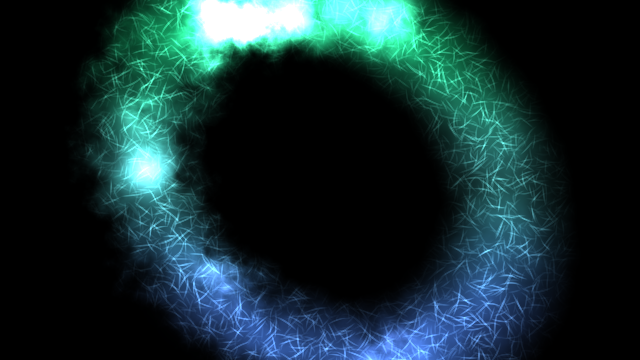
Write a WebGL 1 fragment shader that draws this background.

```glsl
precision highp float;

uniform vec2 u_resolution;

float hash(vec2 p) {
  vec3 h = fract(vec3(p.xyx) * 0.1031);
  h += dot(h, h.yzx + 33.33);
  return fract((h.x + h.y) * h.z);
}

float noise(vec2 p) {
  vec2 cell = floor(p);
  vec2 f = fract(p);
  f = f * f * (3.0 - 2.0 * f);
  float low = mix(hash(cell), hash(cell + vec2(1.0, 0.0)), f.x);
  float high = mix(hash(cell + vec2(0.0, 1.0)), hash(cell + 1.0), f.x);
  return mix(low, high, f.y);
}

mat2 rotation(float angle) {
  float c = cos(angle);
  float s = sin(angle);
  return mat2(c, s, -s, c);
}

float fbm(vec2 p) {
  float sum = 0.0;
  float amplitude = 0.52;
  for (int i = 0; i < 5; i++) {
    sum += amplitude * noise(p);
    p = rotation(0.6) * p * 2.03 + 17.0;
    amplitude *= 0.5;
  }
  return sum;
}

// Tapered, slightly bent stroke centred on the origin
float stroke(vec2 p, float reach, float bend, float width, float blur) {
  float along = p.x / reach;
  float taper = max(1.0 - along * along, 0.0);
  float across = abs(p.y + bend * (along * along - 0.4));
  return taper * (1.0 - smoothstep(width * taper, width * taper + blur, across));
}

// One layer of randomly turned strokes, one per grid cell
float strokeLayer(vec2 p, float seed, float blur) {
  vec2 home = floor(p);
  float sum = 0.0;
  for (int y = -1; y <= 1; y++) {
    for (int x = -1; x <= 1; x++) {
      vec2 cell = home + vec2(float(x), float(y));
      vec2 key = cell + seed * 37.0 + 200.0;
      vec2 jitter = vec2(hash(key), hash(key + 51.7));
      float pick = hash(key + 93.1);
      vec2 q = rotation(6.2832 * hash(key + 131.3)) * (p - cell - jitter);
      float line = stroke(q, mix(0.35, 0.8, pick), 0.3 * (jitter.x - 0.5), 0.025, blur);
      sum += line * mix(0.2, 1.0, pick * pick);
    }
  }
  return sum;
}

float fibers(vec2 p, float pixel) {
  float sum = 0.0;
  for (int i = 0; i < 6; i++) {
    float layer = float(i);
    float scale = 19.0 + 2.5 * layer;
    sum += strokeLayer(rotation(layer * 1.1) * p * scale, layer, scale * max(pixel, 0.0025));
  }
  return sum;
}

float glow(vec2 p, vec2 center, float radius) {
  vec2 d = (p - center) / radius;
  return exp(-dot(d, d));
}

// Radius of a ring stretched along the falling diagonal
float ringRadius(vec2 p, vec2 center) {
  vec2 q = rotation(0.7854) * (p - center);
  return length(q * vec2(0.8, 1.0));
}

vec3 heightTint(float y) {
  vec3 blue = vec3(0.27, 0.47, 0.86);
  vec3 teal = vec3(0.24, 0.65, 0.64);
  vec3 green = vec3(0.10, 0.76, 0.47);
  return mix(mix(blue, teal, smoothstep(-0.42, 0.02, y)), green, smoothstep(0.0, 0.42, y));
}

void main() {
  vec2 p = (gl_FragCoord.xy - 0.5 * u_resolution) / u_resolution.y;
  float cloud = fbm(p * 7.0 + 40.0);
  float wisps = fbm(p * 16.0 + 90.0);

  // Ring body, more ragged on the left
  float ragged = 1.0 - smoothstep(-0.25, 0.2, p.x);
  float radius = ringRadius(p, vec2(0.014, 0.0));
  radius += (wisps - 0.5) * mix(0.03, 0.12, ragged);
  float inner = smoothstep(0.27, 0.45, radius);
  float band = inner * (1.0 - smoothstep(0.44, 0.63, radius));

  // Hot clouds
  float hot = 1.7 * glow(p, vec2(-0.25, 0.45), 0.13);
  hot += 0.7 * glow(p, vec2(-0.10, 0.44), 0.10);
  hot += 0.6 * glow(p, vec2(0.05, 0.51), 0.12);
  hot += 0.9 * glow(p, vec2(0.20, 0.43), 0.08);
  hot += 0.7 * glow(p, vec2(-0.51, 0.19), 0.06);
  hot += 0.75 * glow(p, vec2(-0.48, 0.04), 0.07);
  hot += 0.65 * glow(p, vec2(-0.29, -0.28), 0.09);
  hot += 0.6 * glow(p, vec2(0.20, -0.47), 0.09);
  hot *= smoothstep(0.29, 0.40, radius) * smoothstep(0.15, 0.75, 0.5 * (cloud + wisps)) * 1.7;

  // Haze, fibers and highlights
  vec3 tint = heightTint(p.y);
  float threads = fibers(p, 1.0 / u_resolution.y);
  vec3 color = tint * band * (0.35 + 0.55 * cloud);
  color += mix(tint, vec3(0.7, 0.95, 1.0), 0.45) * threads * band * 0.42;
  color += tint * hot * 1.1 + vec3(0.30, 0.22, 0.32) * hot * hot;
  gl_FragColor = vec4(min(color, 1.0), 1.0);
}
```
